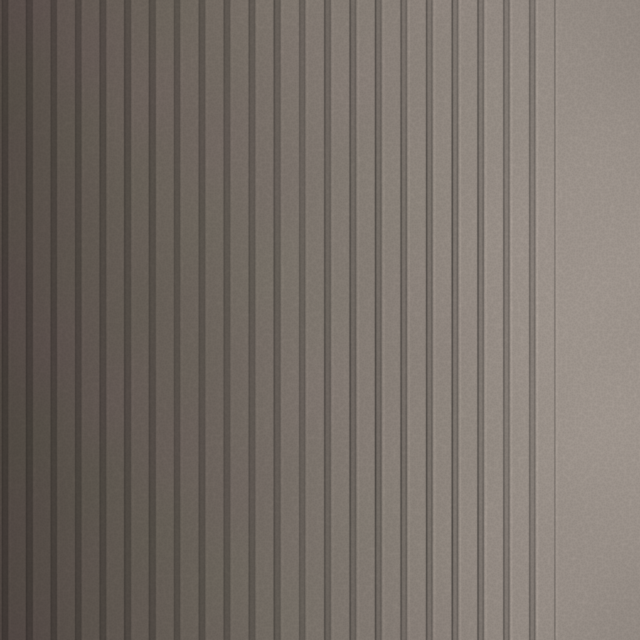
Reproduce this texture procedurally as a WebGL 2 fragment shader.

```glsl
#version 300 es
precision highp float;
// Warm taupe metal panel with 23 vertical grooves, ending in a plain strip at right.
// A horizontal light ramp is shaded by a loop of groove profiles, whose floors are
// soft at left and rimmed by crisp lines at right; cellular grain roughens the coat.

uniform vec2 u_resolution;
out vec4 fragColor;

vec2 hash2(vec2 p) {
  vec3 q = fract(p.xyx * vec3(0.1031, 0.103, 0.0973));
  q += dot(q, q.yzx + 33.33);
  return fract((q.xx + q.yz) * q.zy);
}

// Distance to the nearest scattered point, one point per cell
float cellular(vec2 p) {
  vec2 cell = floor(p);
  float nearest = 2.0;
  for (int y = -1; y <= 1; y++)
    for (int x = -1; x <= 1; x++) {
      vec2 corner = cell + vec2(x, y);
      nearest = min(nearest, length(corner + hash2(corner) - p));
    }
  return nearest;
}

// Slow, uneven drift from layered sines
float drift(vec2 p) {
  return 0.5 * sin(p.x * 9.0 + 2.0 * sin(p.y * 4.0))
       + 0.3 * sin(p.y * 13.0 + p.x * 17.0)
       + 0.2 * sin(p.y * 29.0 - p.x * 23.0 + 1.0);
}

// Soft line of the given width
float ridge(float d, float width) {
  return exp(-d * d / (width * width));
}

// Brightness change across one groove; d is the signed offset from its middle
float groove(float d, float index, float pixel) {
  float crisp = smoothstep(8.0, 18.0, index);
  float vary = hash2(vec2(index, 7.0)).x;
  float halfWidth = mix(0.0048, 0.0058, vary);
  float soft = max(0.0014, 0.8 * pixel);
  float floorMask = 1.0 - smoothstep(halfWidth - soft, halfWidth + soft, abs(d));
  float rim = max(0.0016, 0.8 * pixel);
  float shade = -floorMask * mix(0.175, 0.13, crisp);
  shade -= ridge(d + 0.0042, rim) * mix(0.07, 0.25, crisp) * (0.7 + 0.5 * vary);
  shade -= ridge(d - 0.0038, rim) * mix(0.02, 0.12, crisp);
  shade += ridge(d - halfWidth - 0.003, rim) * mix(0.025, 0.06, crisp);
  return shade;
}

void main() {
  vec2 uv = gl_FragCoord.xy / u_resolution;
  float pixel = 1.0 / u_resolution.x;
  float wander = drift(uv);

  // Light ramp: slow at left, quick past the first third, level at right
  vec3 dark = vec3(0.312, 0.278, 0.258);
  vec3 dusk = vec3(0.412, 0.380, 0.350);
  vec3 middle = vec3(0.515, 0.482, 0.452);
  vec3 light = vec3(0.622, 0.585, 0.555);
  vec3 color = mix(dark, dusk, smoothstep(-0.08, 0.3, uv.x));
  color = mix(color, middle, smoothstep(0.22, 0.6, uv.x));
  color = mix(color, light, smoothstep(0.5, 0.95, uv.x));

  // Brighter upper left, dimmer lower left and right-hand corners
  color *= 1.0 + 0.11 * (uv.y - 0.5) * (1.0 - uv.x) + 0.016 * wander;
  float corner = smoothstep(0.1, 0.55, abs(uv.y - 0.45));
  color *= 1.0 - 0.09 * smoothstep(0.65, 1.0, uv.x) * corner;

  // Faint shift between olive and mauve tints
  color += vec3(0.006, -0.003, 0.006) * drift(uv.yx * 1.4 + 3.0) * (1.0 - uv.x);

  // Grooves, spaced slightly wider toward the right
  float shade = 0.0;
  for (int i = 0; i < 22; i++) {
    float index = float(i);
    float center = 0.0078 + 0.0380 * index + 0.000059 * index * index;
    shade += groove(uv.x - center, index, pixel);
  }

  // Closing hairline beside the plain strip
  float seam = uv.x - 0.867;
  shade -= 0.2 * ridge(seam, max(0.0013, 0.8 * pixel));
  shade += 0.04 * ridge(seam - 0.003, 0.0018);
  color *= 1.0 + shade * (1.0 + 0.12 * wander);

  // Fine speckle of the coating
  float grain = cellular(uv * 260.0) - 0.5 + 0.6 * (cellular(uv * 120.0 + 40.0) - 0.5);
  color *= 1.0 + 0.06 * grain;

  fragColor = vec4(color, 1.0);
}
```
